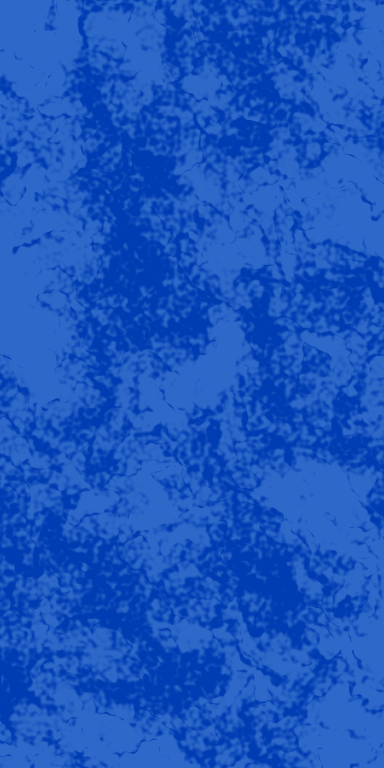
This texture is drawn by a Shadertoy shader. Its source:

```glsl
#define LIGHT_BLUE vec3(0.180, 0.408, 0.785)
#define DARK_BLUE vec3(0.000, 0.238, 0.700)
#define PATCH_SCALE 3.2
#define VEIN_SCALE 4.2
#define CRACK_SCALE 10.0
#define GRAIN_SCALE 66.0
#define WARP 0.045
#define GRAIN 0.55
#define INK_START -0.33
#define INK_FULL 0.56

// Random unit gradient for a lattice point
vec2 gradientAt(vec2 cell) {
    uvec2 k = uvec2(ivec2(cell)) * uvec2(1597334677u, 3812015801u);
    uint h = (k.x ^ k.y) * 1597334677u;
    h = (h ^ (h >> 15)) * 2246822519u;
    h ^= h >> 13;
    float angle = float(h & 65535u) / 65536.0 * 6.28319;
    return vec2(cos(angle), sin(angle));
}

// Gradient noise, roughly -1 to 1
float noise(vec2 p) {
    vec2 i = floor(p), f = p - i;
    vec2 u = f * f * f * (f * (f * 6.0 - 15.0) + 10.0);
    vec2 e = vec2(1.0, 0.0);
    float low = mix(dot(gradientAt(i), f),
                    dot(gradientAt(i + e.xy), f - e.xy), u.x);
    float high = mix(dot(gradientAt(i + e.yx), f - e.yx),
                     dot(gradientAt(i + e.xx), f - e.xx), u.x);
    return 1.5 * mix(low, high, u.y);
}

// Layered noise, each octave turned and shifted
float fbm(vec2 p, int octaves) {
    float sum = 0.0, amplitude = 1.0;
    for (int i = 0; i < octaves; i++) {
        sum += amplitude * noise(p);
        p = mat2(1.6, 1.2, -1.2, 1.6) * p + 17.3;
        amplitude *= 0.5;
    }
    return sum;
}

// Thin lines along the zero crossings of the noise
float veins(vec2 p, float width) {
    return 1.0 - smoothstep(0.0, width, abs(fbm(p, 2)));
}

void mainImage(out vec4 fragColor, in vec2 fragCoord) {
    vec2 p = fragCoord / iResolution.x;

    // Ragged distortion, with a slight lean down to the right
    vec2 q = p + WARP * vec2(fbm(p * 7.0 + 3.7, 4), fbm(p * 7.0 + 41.2, 4));
    q = vec2(q.x, 1.15 * q.y + 0.25 * q.x);

    // Broad patches crossed by wide veins and finer cracks
    float ink = 0.75 * fbm(q * PATCH_SCALE + 8.4, 4);
    ink += 0.45 * veins(q * VEIN_SCALE + 23.1, 0.22);
    ink += 0.35 * veins(q * CRACK_SCALE + 61.7, 0.20);
    ink -= 0.17;

    // Speckle that fades out inside the pale patches
    float grain = noise(p * GRAIN_SCALE) + 0.7 * noise(p * GRAIN_SCALE * 0.53 + 9.2);
    ink += GRAIN * grain * smoothstep(-0.55, 0.0, ink);

    float cover = smoothstep(INK_START, INK_FULL, ink);
    fragColor = vec4(mix(LIGHT_BLUE, DARK_BLUE, cover), 1.0);
}
```
